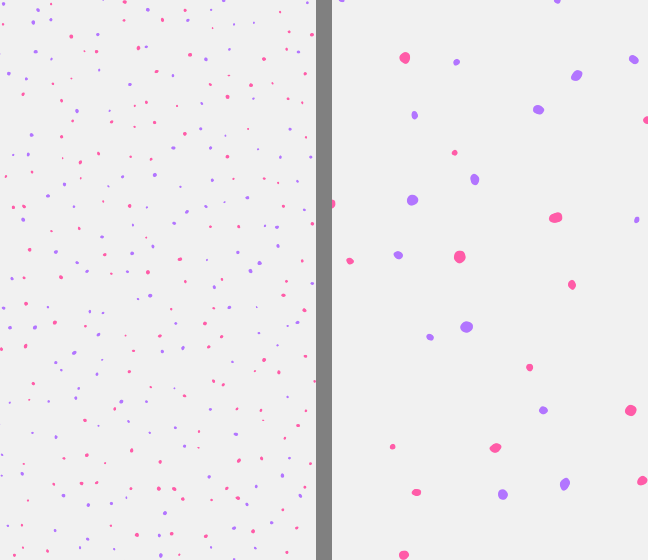
Left: the whole. Right: its middle third, enlarged.
Give the GLSL for this pattern, as a WebGL 2 fragment shader.

```glsl
#version 300 es
precision highp float;
// Small hand-drawn pink and violet dots scattered evenly on pale grey paper.

uniform vec2 u_resolution;
out vec4 fragColor;

vec2 hash2(vec2 p) {
    vec3 q = fract(p.xyx * vec3(0.1031, 0.1030, 0.0973));
    q += dot(q, q.yzx + 33.33);
    return fract((q.xx + q.yz) * q.zy);
}

float gradientNoise(vec2 p) {
    vec2 cell = floor(p), f = fract(p);
    vec2 u = f * f * (3.0 - 2.0 * f);
    vec4 corner;
    for (int i = 0; i < 4; i++) {
        vec2 o = vec2(i & 1, i >> 1);
        float a = 6.2832 * hash2(cell + o + 71.0).x;
        corner[i] = dot(vec2(cos(a), sin(a)), f - o);
    }
    return mix(mix(corner.x, corner.y, u.x), mix(corner.z, corner.w, u.x), u.y);
}

// Signed distance to a slightly oval blob with an uneven rim.
float blob(vec2 p, float radius, vec2 seed) {
    float a = 3.1416 * hash2(seed + 19.0).x;
    vec2 q = mat2(cos(a), -sin(a), sin(a), cos(a)) * p;
    float stretch = mix(1.0, 1.16, hash2(seed + 43.0).y);
    q *= vec2(1.0 / stretch, stretch);
    vec2 rim = q / max(length(q), 1e-4);
    float wobble = 1.0 + 0.22 * gradientNoise(seed * 7.3 + rim * 0.9);
    return length(q) - radius * wobble;
}

void main() {
    // One unit is one scatter cell; the canvas is 12.6 cells wide.
    float pixel = 12.6 / u_resolution.x;
    vec2 p = gl_FragCoord.xy * pixel + 40.3;
    vec2 home = floor(p);
    vec3 color = vec3(0.945);

    // Jittered dots from this cell and its neighbours.
    for (int y = -1; y <= 1; y++) {
        for (int x = -1; x <= 1; x++) {
            vec2 cell = home + vec2(x, y);
            vec2 center = cell + 0.5 + 0.76 * (hash2(cell) - 0.5);
            vec2 pick = hash2(cell + 107.0);
            float radius = 0.032 + 0.05 * sqrt(pick.x) * mix(0.55, 1.0, pick.x);
            float d = blob(p - center, radius, cell);
            vec3 ink = pick.y < 0.52 ? vec3(1.0, 0.36, 0.66) : vec3(0.7, 0.46, 1.0);
            color = mix(color, ink, smoothstep(0.6, -0.6, d / pixel));
        }
    }
    fragColor = vec4(color, 1.0);
}
```
